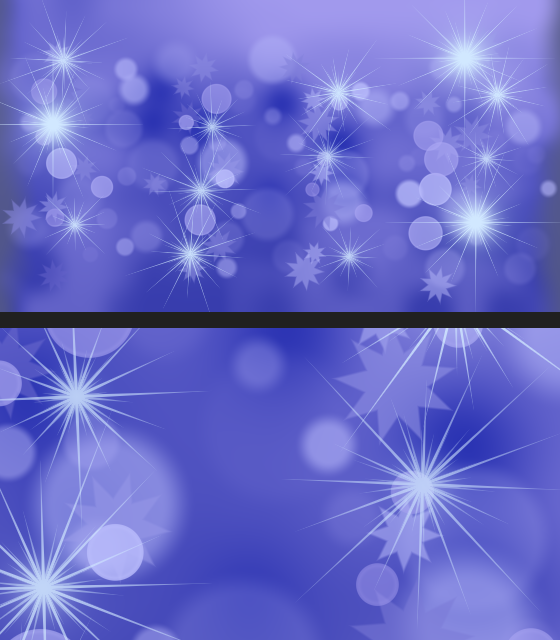
Top: the whole. Bottom: its middle third, enlarged.
Give the GLSL for this background, as a WebGL 2 fragment shader.

```glsl
#version 300 es
precision highp float;
// Violet-blue festive background: blurred lights, discs, paper stars and sparkles.
uniform vec2 u_resolution;
out vec4 fragColor;

const float PI = 3.14159265;
const vec3 NIGHT    = vec3(0.22, 0.24, 0.68);
const vec3 VIOLET   = vec3(0.32, 0.33, 0.76);
const vec3 LAVENDER = vec3(0.63, 0.60, 0.93);
const vec3 DEEP     = vec3(0.03, 0.08, 0.64);
const vec3 SLATE    = vec3(0.33, 0.35, 0.52);
const vec3 PALE     = vec3(0.73, 0.74, 0.99);
const vec3 ICE      = vec3(0.82, 0.91, 1.00);

float hash(vec2 p) {
    vec3 q = fract(p.xyx * 0.1031);
    q += dot(q, q.yzx + 33.33);
    return fract((q.x + q.y) * q.z);
}

float noise(vec2 p) {
    vec2 c = floor(p), f = fract(p);
    f = f * f * (3.0 - 2.0 * f);
    return mix(mix(hash(c), hash(c + vec2(1, 0)), f.x),
               mix(hash(c + vec2(0, 1)), hash(c + vec2(1, 1)), f.x), f.y);
}

// Evenly spread sequence of points in the unit square
vec2 spread(float i, vec2 start) {
    return fract(start + i * vec2(0.75488, 0.56984));
}

// Spread points with a random offset, mapped into the box lo..hi
vec2 scatter(float i, float seed, vec2 lo, vec2 hi) {
    vec2 jitter = vec2(hash(vec2(i, seed)), hash(vec2(seed + 7.0, i))) - 0.5;
    return mix(lo, hi, spread(i, vec2(hash(vec2(seed, 3.0)), hash(vec2(5.0, seed)))) + 0.13 * jitter);
}

float fill(float dist, float blur) {
    return 1.0 - smoothstep(-blur, blur, dist);
}

// Distance to a star with the given number of points
float starDist(vec2 p, float radius, float points, float inner, float turn) {
    float h = PI / points;
    float a = abs(mod(atan(p.y, p.x) + turn, 2.0 * h) - h);
    vec2 tip = vec2(radius, 0.0);
    vec2 edge = inner * radius * vec2(cos(h), sin(h)) - tip;
    return dot(length(p) * vec2(cos(a), sin(a)) - tip, normalize(vec2(edge.y, -edge.x)));
}

// Thin tapering rays of uneven length around a point
float rays(vec2 p, float size, float count, float turn, float seed, float px) {
    float unit = 2.0 * PI / count;
    float a = atan(p.y, p.x) + turn;
    float k = floor(a / unit + 0.5);
    float id = mod(k + count, count);
    float reach = size * (mod(id, 4.0) < 0.5 ? 1.0 : mix(0.5, 0.9, hash(vec2(id, seed))));
    float r = length(p), fade = max(1.0 - r / reach, 0.0);
    float dist = r * abs(sin(a - k * unit));
    return clamp(0.5 + (0.0019 * fade - dist) / px, 0.0, 1.0) * pow(fade, 0.4);
}

vec3 backdrop(vec2 uv, vec2 p) {
    float cloud = 0.65 * noise(p * 3.5 + 4.0) + 0.35 * noise(p * 8.0);
    vec3 col = mix(NIGHT, VIOLET, smoothstep(0.0, 0.6, uv.y + 0.3 * (cloud - 0.5)));
    float sky = smoothstep(0.55, 1.0, uv.y + 0.15 * (cloud - 0.5)) * smoothstep(0.0, 0.5, uv.x);
    col = mix(col, LAVENDER, sky);
    col = mix(col, LAVENDER, 0.4 * smoothstep(0.45, 0.85, cloud));
    float side = 1.0 - smoothstep(0.0, 0.07, min(uv.x, 1.0 - uv.x) + 0.09 * (cloud - 0.4));
    return mix(col, SLATE, 0.85 * side);
}

void main() {
    vec2 uv = gl_FragCoord.xy / u_resolution;
    vec2 aspect = vec2(u_resolution.x / u_resolution.y, 1.0);
    vec2 p = uv * aspect;
    float px = 1.0 / u_resolution.y;
    vec3 col = backdrop(uv, p);

    // Deep blue hollows
    for (float i = 0.0; i < 8.0; i++) {
        vec2 d = p - aspect * scatter(i, 2.0, vec2(0.15, 0.34), vec2(0.60, 0.74));
        float r = mix(0.045, 0.085, hash(vec2(i, 21.0)));
        col = mix(col, DEEP, mix(0.35, 0.9, hash(vec2(i, 22.0))) * exp(-dot(d, d) / (r * r)));
    }
    // Blurred lights, the wide ones dimmer
    for (float i = 0.0; i < 62.0; i++) {
        float pick = hash(vec2(i, 31.0)), glow = hash(vec2(i, 32.0));
        vec2 d = p - aspect * scatter(i, 4.0, vec2(0.04, 0.12), vec2(0.97, 0.80));
        float r = mix(0.024, 0.085, pick * pick);
        float alpha = mix(0.12, 0.88, pow(glow, 2.5)) * (1.0 - 0.4 * pick * pick);
        col = mix(col, mix(LAVENDER, PALE, glow), alpha
            * fill(length(d) - r, r * mix(0.15, 0.45, hash(vec2(i, 33.0)))));
    }
    // Paper stars
    for (float i = 0.0; i < 27.0; i++) {
        float pick = hash(vec2(i, 41.0));
        vec2 d = p - aspect * scatter(i, 6.0, vec2(0.02, 0.10), vec2(0.92, 0.90));
        float dist = starDist(d, mix(0.025, 0.068, pick), 8.0 + floor(2.0 * pick), 0.52, 6.0 * pick);
        vec3 tint = mix(vec3(0.38, 0.37, 0.78), PALE, hash(vec2(i, 42.0)));
        col = mix(col, tint, 0.55 * fill(dist, 0.7 * px + 0.001));
    }
    // Clear discs with a faint rim
    for (float i = 0.0; i < 17.0; i++) {
        float r = mix(0.022, 0.056, hash(vec2(i, 51.0))), glow = hash(vec2(i, 52.0));
        float dist = length(p - aspect * scatter(i, 9.0, vec2(0.03, 0.24), vec2(0.96, 0.72))) - r;
        float rim = fill(abs(dist + 0.003) - 0.001, 0.003);
        vec3 tint = mix(LAVENDER, PALE, glow * glow);
        col = mix(col, tint, (0.5 + 0.3 * glow * glow + 0.12 * rim) * fill(dist, 0.7 * px));
    }
    // Sparkles: a few large upright ones, the rest small and turned
    for (int i = 0; i < 13; i++) {
        float n = float(i), pick = hash(vec2(n, 61.0));
        bool large = i == 0 || i == 3 || i == 4;
        vec2 d = p - aspect * mix(vec2(0.0, 0.12), vec2(1.0, 0.85), spread(n, vec2(0.83, 0.95)));
        float size = large ? 0.29 : mix(0.12, 0.22, pick);
        float light = large ? 1.0 : mix(0.65, 0.95, hash(vec2(n, 62.0)));
        float core = size * (large ? 0.21 : 0.15), r2 = dot(d, d) / (core * core);
        float halo = 0.85 * exp(-r2) + 0.2 * exp(-r2 / 5.0);
        float beam = rays(d, size, 16.0, large ? 0.0 : 6.0 * pick, n, px);
        float burst = rays(d, 0.42 * size, 26.0, 0.1, n + 20.0, px);
        col = mix(col, mix(PALE, ICE, light), light * min(1.0, halo * (large ? 1.0 : 0.65)));
        col = mix(col, ICE, light * max(beam, 0.8 * burst));
    }
    fragColor = vec4(col, 1.0);
}
```
